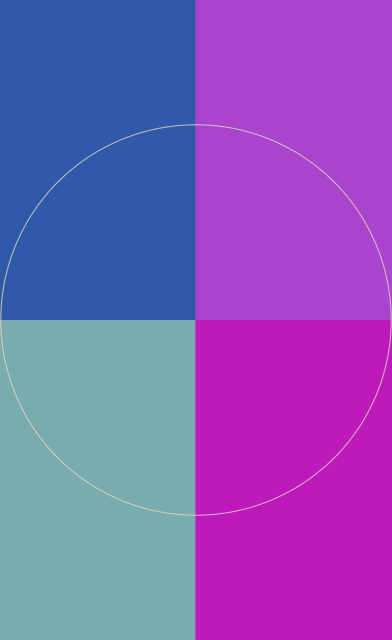
Give the GLSL for this background, as a WebGL 2 fragment shader.

```glsl
#version 300 es
precision highp float;
// Four flat colour quadrants crossed by a thin cream ring.

uniform vec2 u_resolution;
out vec4 fragColor;

void main() {
    // Centred coordinates, one unit per canvas width
    vec2 p = (gl_FragCoord.xy - 0.5 * u_resolution) / u_resolution.x;
    float pixel = 1.0 / u_resolution.x;

    // Quadrants: antialiased coverage of the right and upper halves
    vec2 side = clamp((p + vec2(0.0015, 0.0)) / pixel + 0.5, 0.0, 1.0);
    vec3 blue = vec3(0.188, 0.353, 0.663);
    vec3 violet = vec3(0.667, 0.267, 0.800);
    vec3 teal = vec3(0.478, 0.671, 0.686);
    vec3 magenta = vec3(0.745, 0.098, 0.729);
    vec3 color = mix(mix(teal, magenta, side.x), mix(blue, violet, side.x), side.y);

    // Ring: hairline stroke that nearly touches both side edges
    float ringDistance = abs(length(p) - 0.498);
    float ring = clamp((0.0013 - ringDistance) / pixel + 0.5, 0.0, 1.0);
    color = mix(color, vec3(0.89, 0.85, 0.78), 0.8 * ring);

    fragColor = vec4(color, 1.0);
}
```
